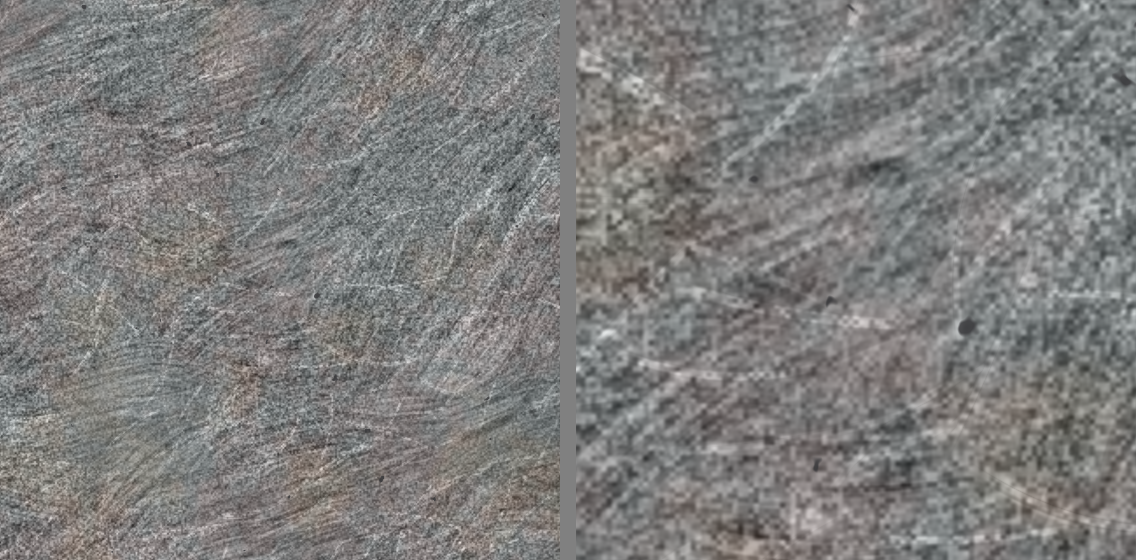
Left, the full canvas; right, a detail of the centre.
Write a Shadertoy shader that draws this texture.

```glsl
// Weathered grey plaster: swept brush marks, pale scratches, fine grit and dark pits.

vec3 hash3(vec2 p) {
    vec3 q = fract(p.xyx * vec3(0.1031, 0.1030, 0.0973));
    q += dot(q, q.yxz + 33.33);
    return fract((q.xxy + q.yzz) * q.zyx);
}

float noise(vec2 p) {
    vec2 i = floor(p), f = fract(p);
    f *= f * (3.0 - 2.0 * f);
    return mix(mix(hash3(i).x, hash3(i + vec2(1, 0)).x, f.x),
               mix(hash3(i + vec2(0, 1)).x, hash3(i + vec2(1, 1)).x, f.x), f.y);
}

float fbm(vec2 p) {
    float sum = 0.0, gain = 0.5;
    for (int i = 0; i < 4; i++) {
        sum += gain * noise(p);
        p = mat2(1.6, 1.2, -1.2, 1.6) * p + 17.3;
        gain *= 0.5;
    }
    return sum / 0.9375;
}

// Sweep direction: rising to the right, calmer near the top
float flowAngle(vec2 p, float jitter) {
    float wildness = mix(1.0, 0.45, smoothstep(0.5, 0.8, p.y));
    return 0.5 + wildness * (1.9 * (noise(p * 3.0 + 5.2) - 0.5) + jitter);
}

// Turns into stroke space and bends the stroke into an arc
vec2 strokeSpace(vec2 d, float angle, float bend) {
    float c = cos(angle), s = sin(angle);
    d = vec2(c * d.x + s * d.y, c * d.y - s * d.x);
    d.y += bend * d.x * d.x;
    return d;
}

// Overlapping patches of parallel bristle marks, centred on zero
float brushwork(vec2 uv, float cells, float spread, float pitch) {
    float sum = 0.0, weight = 0.2;
    vec2 home = floor(uv * cells);
    for (int y = -1; y <= 1; y++)
    for (int x = -1; x <= 1; x++) {
        vec2 cell = home + vec2(x, y);
        vec3 h = hash3(cell + cells * 7.0);
        vec2 centre = (cell + h.xy) / cells;
        float angle = flowAngle(centre, (h.z - 0.5) * spread);
        vec2 d = strokeSpace(uv - centre, angle, (h.x - 0.5) * 4.0);
        float mask = smoothstep(0.0, 0.5, 1.0 - length(d * cells * vec2(1.08, 1.9)));
        vec2 shift = h.yz * 90.0;
        float fine = smoothstep(0.15, 0.85, noise(d * vec2(13.0, pitch) + shift));
        float broad = noise(d * vec2(8.0, pitch * 0.45) + shift.yx);
        sum += mask * (0.6 * fine + 0.35 * broad - 0.475);
        weight += mask * mask;
    }
    return sum / sqrt(weight);
}

// Pale scratches, from single lines to bundles left by a stiff brush
float scratches(vec2 uv) {
    float amount = 0.0;
    vec2 home = floor(uv * 8.0);
    for (int y = -1; y <= 1; y++)
    for (int x = -1; x <= 1; x++)
    for (int k = 0; k < 3; k++) {
        vec2 cell = home + vec2(x, y);
        vec3 h = hash3(cell + float(k) * 41.0 + 11.0);
        vec3 g = hash3(cell + float(k) * 23.0 + 67.0);
        vec2 centre = (cell + h.xy) / 8.0;
        float angle = flowAngle(centre, (h.z - 0.5) * 2.0);
        vec2 d = strokeSpace(uv - centre, angle, (g.x - 0.5) * 6.0);
        float halfWidth = mix(0.003, 0.018, g.z * g.z);
        float band = smoothstep(halfWidth, halfWidth * 0.4, abs(d.y));
        float bristles = smoothstep(0.42, 0.72, noise(d * vec2(7.0, 190.0) + h.zx * 80.0));
        float single = smoothstep(0.0034, 0.001, abs(d.y));
        float ends = smoothstep(1.0, 0.6, abs(d.x) / mix(0.05, 0.115, g.y));
        amount = max(amount, ends * max(band * bristles, single) * mix(0.45, 1.0, h.y));
    }
    return amount;
}

// Sparse ragged dark pits
float pits(vec2 uv) {
    vec2 p = uv + 0.006 * (vec2(noise(uv * 190.0), noise(uv * 190.0 + 31.0)) - 0.5);
    vec2 cell = floor(p * 11.0);
    vec3 h = hash3(cell + 131.0);
    float radius = mix(0.0015, 0.005, h.z * h.z);
    float dist = length(p - (cell + 0.15 + 0.7 * h.xy) / 11.0);
    return smoothstep(radius + 0.0015, radius - 0.0015, dist) * step(0.66, hash3(cell + 57.0).x);
}

void mainImage(out vec4 fragColor, in vec2 fragCoord) {
    vec2 uv = fragCoord / iResolution.y;

    // Grit, rougher in some regions
    float roughness = mix(0.75, 1.25, smoothstep(0.3, 0.7, noise(uv * 4.0 + 9.0)));
    float grit = noise(uv * 320.0) - 0.5 + 0.6 * (noise(uv * 190.0 + 40.0) - 0.5);

    // Lightness
    float tone = 0.492 + 0.13 * (fbm(uv * 5.0 + 2.0) - 0.5);
    tone += 0.17 * brushwork(uv, 4.0, 0.7, 220.0);
    tone += 0.19 * brushwork(uv, 7.0, 1.5, 260.0);
    tone += 0.215 * roughness * grit;
    tone += 0.125 * scratches(uv) * clamp(0.9 + grit, 0.0, 1.3);
    tone -= 0.09 * smoothstep(0.62, 0.8, fbm(uv * 30.0 + 70.0));

    // Faint stains: cool blue to mauve, with ochre blotches
    float cool = fbm(uv * 4.5 + 21.0) + 0.3 * (noise(uv * 38.0) - 0.5);
    vec3 tint = mix(vec3(0.02, -0.006, -0.008), vec3(-0.016, 0.005, 0.008),
                    smoothstep(0.32, 0.72, cool));
    float ochre = smoothstep(0.54, 0.76, fbm(uv * 7.0 + 53.0));
    tint += ochre * vec3(0.032, 0.008, -0.02);

    vec3 color = vec3(tone) + tint;
    color = mix(color, vec3(0.22, 0.22, 0.23), 0.85 * pits(uv));
    fragColor = vec4(clamp(color, 0.0, 1.0), 1.0);
}
```
